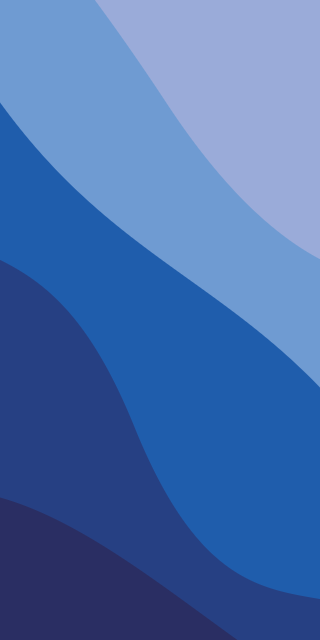
Reproduce this background procedurally as a WebGL 1 fragment shader.

```glsl
precision highp float;

uniform vec2 u_resolution;

const vec3 LILAC = vec3(0.604, 0.671, 0.851);
const vec3 SKY = vec3(0.437, 0.608, 0.824);
const vec3 COBALT = vec3(0.122, 0.365, 0.673);
const vec3 NAVY = vec3(0.149, 0.251, 0.514);
const vec3 INDIGO = vec3(0.163, 0.180, 0.388);

// Cubic curve between two knots (x, height, slope); returns height and slope
vec2 curve(float x, vec3 a, vec3 b) {
  float span = b.x - a.x;
  float t = (x - a.x) / span;
  float rise = b.y - a.y;
  float c1 = span * a.z;
  float c2 = 3.0 * rise - span * (2.0 * a.z + b.z);
  float c3 = span * (a.z + b.z) - 2.0 * rise;
  float height = a.y + t * (c1 + t * (c2 + t * c3));
  float slope = (c1 + t * (2.0 * c2 + 3.0 * t * c3)) / span;
  return vec2(height, slope);
}

// Two cubic curves joined smoothly at the middle knot
vec2 curve(float x, vec3 a, vec3 b, vec3 c) {
  return x < b.x ? curve(x, a, b) : curve(x, b, c);
}

// Smooth coverage of the area below an edge, one pixel wide
float below(vec2 uv, vec2 edge, vec2 resolution) {
  float slope = edge.y * resolution.y / resolution.x;
  float pixels = (edge.x - uv.y) * resolution.y / sqrt(1.0 + slope * slope);
  return clamp(pixels + 0.5, 0.0, 1.0);
}

void main() {
  vec2 uv = gl_FragCoord.xy / u_resolution;

  // Wave edges, from top to bottom
  vec2 skyEdge = curve(uv.x, vec3(0.0, 1.182, -0.55),
                       vec3(0.521, 0.8385, -0.76), vec3(1.0, 0.595, -0.265));
  vec2 cobaltEdge = curve(uv.x, vec3(0.0, 0.840, -0.69), vec3(1.0, 0.3945, -0.52));
  vec2 navyEdge = curve(uv.x, vec3(0.0, 0.594, -0.25),
                        vec3(0.42, 0.333, -1.235), vec3(1.0, 0.064, -0.085));
  vec2 indigoEdge = curve(uv.x, vec3(0.0, 0.2227, -0.14), vec3(0.742, 0.0, -0.36));

  // Flat layers, each covering the one above it
  vec3 color = LILAC;
  color = mix(color, SKY, below(uv, skyEdge, u_resolution));
  color = mix(color, COBALT, below(uv, cobaltEdge, u_resolution));
  color = mix(color, NAVY, below(uv, navyEdge, u_resolution));
  color = mix(color, INDIGO, below(uv, indigoEdge, u_resolution));

  gl_FragColor = vec4(color, 1.0);
}
```
